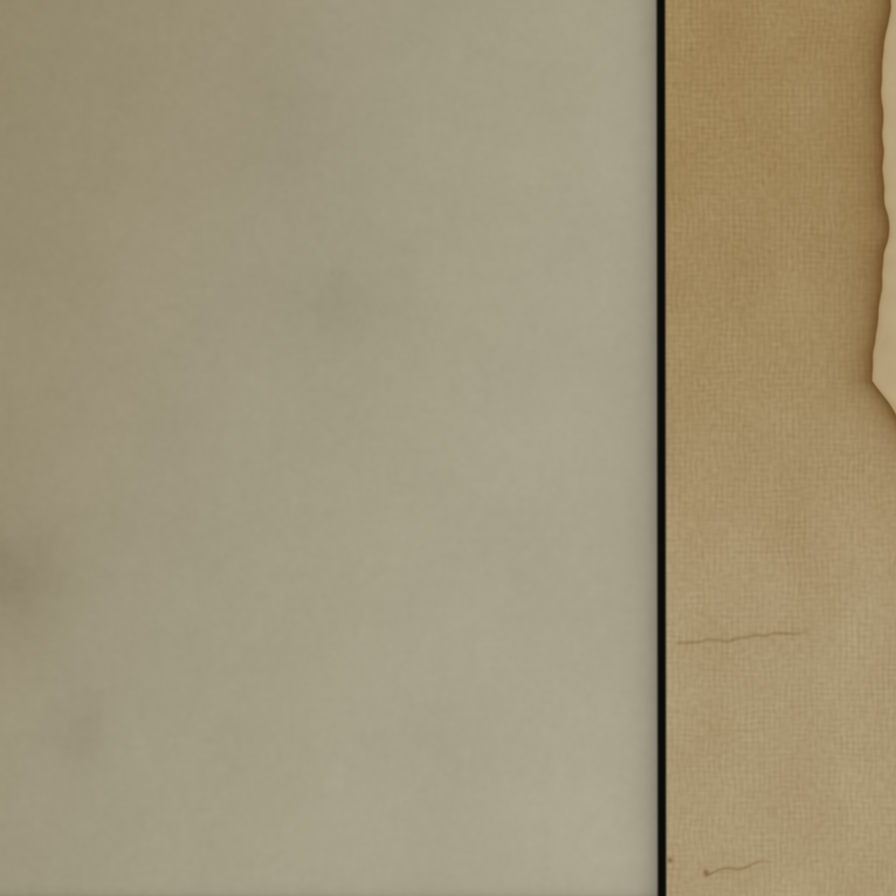
Reproduce this texture procedurally as a Shadertoy shader.

```glsl
// Draws a smooth grey-beige panel beside woven tan cloth, split by a dark seam, with a torn scrap at right.

const vec3 PANEL_WARM  = vec3(0.550, 0.505, 0.390);
const vec3 PANEL_COOL  = vec3(0.658, 0.634, 0.548);
const vec3 CLOTH_TOP   = vec3(0.620, 0.520, 0.350);
const vec3 CLOTH_BASE  = vec3(0.665, 0.590, 0.450);
const vec3 SEAM_DARK   = vec3(0.045, 0.047, 0.035);
const vec3 SCRAP_LIGHT = vec3(0.710, 0.635, 0.490);
const vec3 SHADE_BROWN = vec3(0.360, 0.225, 0.075);
const float SEAM_X = 0.7382;
const float SEAM_HALF_WIDTH = 0.0046;
const float SEAM_SOFTNESS = 0.0022;
const float THREADS = 150.0;
const float WEAVE_DEPTH = 0.014;
const float CLOTH_GRAIN = 0.030;
const float PANEL_GRAIN = 0.010;

vec2 hashGradient(vec2 cell) {
    vec3 q = fract(cell.xyx * vec3(0.1031, 0.1030, 0.0973));
    q += dot(q, q.yzx + 33.33);
    return fract((q.xx + q.yz) * q.zy) * 2.0 - 1.0;
}

float gradientNoise(vec2 p) {
    vec2 i = floor(p), f = fract(p);
    vec2 u = f * f * f * (f * (f * 6.0 - 15.0) + 10.0);
    float a = dot(hashGradient(i), f);
    float b = dot(hashGradient(i + vec2(1, 0)), f - vec2(1, 0));
    float c = dot(hashGradient(i + vec2(0, 1)), f - vec2(0, 1));
    float d = dot(hashGradient(i + vec2(1, 1)), f - vec2(1, 1));
    return mix(mix(a, b, u.x), mix(c, d, u.x), u.y);
}

float fbm(vec2 p) {
    float sum = 0.0, amp = 0.5;
    for (int k = 0; k < 4; k++) {
        sum += amp * gradientNoise(p);
        p = mat2(1.6, 1.2, -1.2, 1.6) * p + 7.3;
        amp *= 0.5;
    }
    return sum;
}

float blot(vec2 p, vec2 center, vec2 radius) {
    vec2 q = (p - center) / radius;
    return exp(-dot(q, q));
}

// Thin stroke following a height, limited to a horizontal span
float stroke(vec2 p, float height, vec2 span, float width) {
    float across = (p.y - height) / width;
    float ends = smoothstep(span.x, span.x + 0.01, p.x)
               * (1.0 - smoothstep(span.y - 0.05, span.y, p.x));
    return exp(-across * across) * ends;
}

vec3 panelColor(vec2 p) {
    float cool = smoothstep(-0.35, 0.85, p.x * 0.95 + (1.0 - p.y) * 0.38);
    vec3 color = mix(PANEL_WARM, PANEL_COOL, cool);
    float stains = 0.045 * blot(p, vec2(0.01, 0.36), vec2(0.06, 0.07))
                 + 0.022 * blot(p, vec2(0.09, 0.18), vec2(0.04))
                 + 0.020 * blot(p, vec2(0.38, 0.67), vec2(0.08, 0.05))
                 + 0.015 * blot(p, vec2(0.32, 0.85), vec2(0.06, 0.09));
    color -= stains * (1.0 + 1.2 * fbm(p * 25.0));
    color += 0.018 * blot(p, vec2(0.66, 0.10), vec2(0.12, 0.14));
    color += 0.025 * fbm(p * 9.0);
    color += PANEL_GRAIN * (gradientNoise(p * 130.0) + gradientNoise(p * 60.0));
    // Darker rims along the seam and the foot
    float rimGap = max(SEAM_X - SEAM_HALF_WIDTH - p.x, 0.0);
    color *= 1.0 - 0.22 * exp(-rimGap / 0.012);
    return color * (1.0 - 0.08 * exp(-p.y / 0.005));
}

vec3 clothColor(vec2 p) {
    vec3 color = mix(CLOTH_BASE, CLOTH_TOP, smoothstep(0.2, 0.85, p.y));
    color += 0.05 * fbm(p * vec2(13.0, 10.0)) * vec3(0.8, 1.0, 1.2);
    // Uneven warp and weft
    vec2 wobble = 0.006 * vec2(gradientNoise(p * 22.0), gradientNoise(p * 22.0 + 40.0));
    vec2 thread = sin((p + wobble) * THREADS * 6.28318);
    float weave = 0.7 * thread.x + 0.4 * thread.y;
    color += WEAVE_DEPTH * weave * (0.7 + 1.2 * gradientNoise(p * 30.0));
    color += CLOTH_GRAIN * (gradientNoise(p * vec2(230.0, 100.0)) + gradientNoise(p * vec2(90.0, 220.0)));
    // Crease and small marks near the foot
    float creaseY = 0.281 + 0.10 * (p.x - 0.755) + 0.006 * gradientNoise(p.xx * 40.0);
    float markY = 0.024 + 0.2 * (p.x - 0.785) + 0.002 * sin(p.x * 150.0);
    float marks = 0.20 * stroke(p, creaseY, vec2(0.750, 0.92), 0.0022)
                + 0.24 * stroke(p, markY, vec2(0.782, 0.875), 0.0020)
                + 0.45 * blot(p, vec2(0.788, 0.026), vec2(0.0035))
                + 0.45 * blot(p, vec2(0.748, 0.040), vec2(0.0030));
    return mix(color, SHADE_BROWN, min(marks, 0.8));
}

// Left boundary of the torn scrap; it leaves the frame below the middle
float tornEdge(float y) {
    float edge = 0.985 + 0.010 * smoothstep(0.93, 1.0, y);
    float notch = (y - 0.745) / 0.025;
    edge += 0.007 * exp(-notch * notch);
    edge -= 0.011 * (1.0 - smoothstep(0.58, 0.70, y));
    edge += 0.7 * max(0.0, 0.575 - y);
    return edge + 0.003 * gradientNoise(vec2(y * 45.0, 3.5));
}

void mainImage(out vec4 fragColor, in vec2 fragCoord) {
    vec2 p = fragCoord / iResolution.xy;
    float aa = 1.0 / iResolution.x;

    // Cloth with the shadow and scrap at its right side
    float inside = p.x - tornEdge(p.y);
    float gap = max(-inside, 0.0);
    float shadow = 0.62 * exp(-gap / 0.011) + 0.15 * exp(-gap / 0.04);
    vec3 cloth = mix(clothColor(p), SHADE_BROWN, shadow);
    vec3 scrap = SCRAP_LIGHT + 0.05 * fbm(p * 35.0);
    scrap = mix(scrap, CLOTH_TOP, 0.6 * exp(-max(inside, 0.0) / 0.004));
    cloth = mix(cloth, scrap, smoothstep(-1.5 * aa, 1.5 * aa, inside));

    // Panel, cloth and the seam between them
    float seam = p.x - SEAM_X - 0.0012 * (0.5 - p.y);
    vec3 color = mix(panelColor(p), cloth, smoothstep(-aa, aa, seam));
    float blur = max(aa, SEAM_SOFTNESS);
    float line = 1.0 - smoothstep(-blur, blur, abs(seam) - SEAM_HALF_WIDTH);
    color = mix(color, SEAM_DARK, line);
    fragColor = vec4(clamp(color, 0.0, 1.0), 1.0);
}
```
